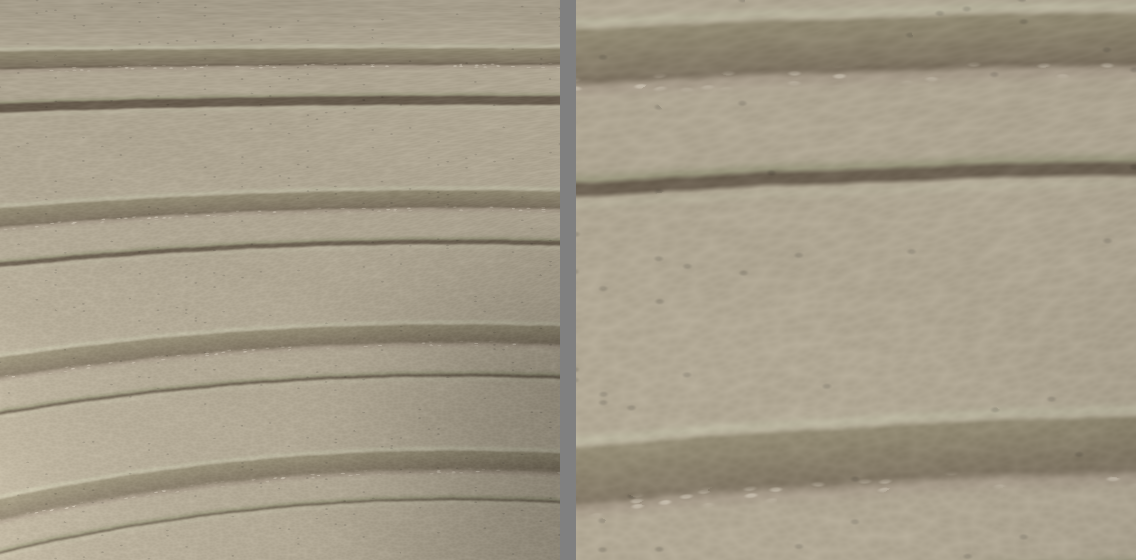
Left, the full canvas; right, a detail of the centre.
This texture is drawn by a WebGL 1 fragment shader. Its source:

```glsl
precision highp float;
// Four bowed ledges, each a wide bevel and a narrow groove, in worn beige stone under soft side light.
uniform vec2 u_resolution;

const float LEDGES = 4.0;
const vec3 STONE = vec3(0.685, 0.65, 0.575);
const vec3 BEVEL_TOP = vec3(0.555, 0.525, 0.435);
const vec3 BEVEL_LOW = vec3(0.485, 0.445, 0.375);
const vec3 GROOVE = vec3(0.39, 0.345, 0.29);
const vec3 LIP = vec3(0.735, 0.725, 0.635);
const vec3 MOSS = vec3(0.52, 0.53, 0.41);
const vec3 MAUVE = vec3(0.60, 0.54, 0.49);
const vec3 SPECK = vec3(0.82, 0.79, 0.73);

vec2 hash2(vec2 p) {
  vec2 q = vec2(dot(p, vec2(127.1, 311.7)), dot(p, vec2(269.5, 183.3)));
  return fract(sin(q) * 43758.5);
}

// Distance to the nearest scattered point, and that cell's random value
vec2 cellular(vec2 p) {
  vec2 cell = floor(p);
  vec2 nearest = vec2(9.0, 0.0);
  for (int j = -1; j <= 1; j++) {
    for (int i = -1; i <= 1; i++) {
      vec2 id = cell + vec2(float(i), float(j));
      vec2 rnd = hash2(id);
      float d = length(id + rnd - p);
      if (d < nearest.x) nearest = vec2(d, rnd.x);
    }
  }
  return nearest;
}

// Gentle irregularity from layered sines
float waver(vec2 p) {
  return sin(p.x + 1.7 * sin(p.y)) * 0.5 + sin(p.x * 2.3 - p.y * 1.6) * 0.3
       + sin(p.x * 5.1 + p.y * 2.7) * 0.2;
}

// Soft-edged strip from 0 to width
float strip(float d, float width, float softTop, float softLow) {
  return smoothstep(-softTop, softTop, d) * (1.0 - smoothstep(width - softLow, width + softLow, d));
}

// Fine bright or dark line centred on zero
float ridge(float d, float width) {
  return exp(-d * d / (width * width));
}

// Broad light: bright lower left, shaded lower right, muted top
float lighting(vec2 p) {
  float glow = 0.13 * exp(-3.5 * p.x) * smoothstep(0.15, 1.0, p.y);
  float shade = 0.20 * smoothstep(0.5, 1.05, p.x) * smoothstep(0.25, 0.75, p.y);
  float topShade = 0.055 * (1.0 - smoothstep(0.0, 0.11, p.y));
  return 1.0 + glow - shade - topShade;
}

// Surface grain, drawn out sideways towards the top
float grain(vec2 p) {
  float smear = mix(0.12, 0.55, smoothstep(0.0, 0.65, p.y));
  float fine = cellular(p * vec2(230.0 * smear, 210.0)).x - 0.5;
  float coarse = cellular(p * vec2(85.0 * smear, 95.0) + 17.0).x - 0.5;
  float streaks = waver(vec2(p.y * 370.0, p.x * 4.0)) * (1.0 - smoothstep(0.0, 0.12, p.y));
  return fine * 0.038 + coarse * 0.025 + waver(p * vec2(9.0, 31.0)) * 0.006 + streaks * 0.010;
}

// One ledge: light lip, bevel, pale step, groove
vec3 ledge(vec3 color, vec2 p, float k, float aa) {
  float bow = pow((p.x - 0.81) / 0.81, 2.0);
  float top = 0.086 + 0.2605 * k - 0.007 * k * k + (0.005 + 0.027 * k) * bow;
  float wear = waver(vec2(p.x * 43.0, k * 5.0)) * 0.0007;
  float d = p.y - top - wear;
  float width = 0.030 + 0.0018 * k + 0.003 * bow;
  float g = d - 0.085 - 0.004 * sin(k * 1.05) - 0.009 * bow;
  float grooveWidth = 0.0035 + 0.0125 * exp(-k);
  float soft = 0.0018 + aa;

  // Bevel with a softer foot on the lower ledges
  float bevel = strip(d, width, soft, soft + 0.0012 * k);
  vec3 bevelColor = mix(BEVEL_TOP, BEVEL_LOW, smoothstep(0.0, width, d));
  color = mix(color, bevelColor, bevel * (0.93 - 0.06 * k * (1.0 - p.x)));
  color = mix(color, LIP, ridge(d + 0.004, 0.0028 + aa) * 0.65);
  color = mix(color, GROOVE, ridge(d - width + 0.002, 0.0025) * 0.40 * exp(-0.5 * k));
  color = mix(color, MAUVE, ridge(d - width - 0.003, 0.0045) * 0.35);

  // Groove with a mossy brow and a pale lower rim
  color = mix(color, MOSS, ridge(g + 0.001, 0.0035 + aa) * 0.50);
  color = mix(color, GROOVE, strip(g, grooveWidth, soft, soft) * (0.93 - 0.07 * k));
  color = mix(color, LIP, ridge(g - grooveWidth - 0.005, 0.0024 + aa) * 0.30);

  // Chips scattered along the foot of the bevel
  vec2 chip = cellular(vec2(p.x * 75.0, d * 190.0) + k * 31.0);
  float chips = (1.0 - smoothstep(0.12, 0.38, chip.x)) * step(0.70, chip.y);
  return mix(color, SPECK, chips * ridge(d - width - 0.002, 0.004) * 0.6);
}

void main() {
  vec2 p = gl_FragCoord.xy / u_resolution;
  p.y = 1.0 - p.y;
  float aa = 0.7 / u_resolution.y;

  vec3 color = STONE;
  for (float k = 0.0; k < LEDGES; k++) color = ledge(color, p, k, aa);

  // Sparse pits in the flat faces
  vec2 pit = cellular(p * vec2(60.0, 95.0) + 5.0);
  color *= 1.0 - 0.12 * step(0.93, pit.y) * (1.0 - smoothstep(0.05, 0.22, pit.x));

  color = color * lighting(p) + grain(p);
  gl_FragColor = vec4(clamp(color, 0.0, 1.0), 1.0);
}
```
